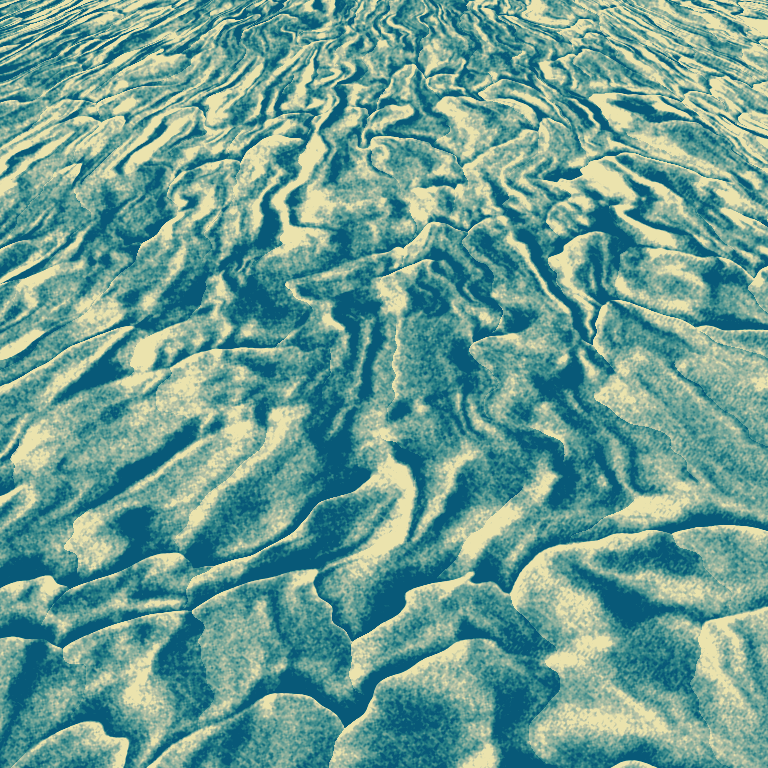
Write a WebGL 1 fragment shader that draws this texture.

```glsl
precision highp float;
uniform vec2 u_resolution;

float hash(vec2 p) {
  return fract(sin(dot(p, vec2(127.1, 311.7))) * 43758.5453);
}

float noise(vec2 p) {
  vec2 i = floor(p), f = fract(p);
  f = f * f * (3.0 - 2.0 * f);
  return mix(mix(hash(i), hash(i + vec2(1, 0)), f.x),
             mix(hash(i + vec2(0, 1)), hash(i + vec2(1, 1)), f.x), f.y);
}

// Scalloped crest of one row: x = height, y = offset from the lobe centre
vec2 crest(float x, float row) {
  float cell = floor(x);
  vec2 best = vec2(-9.0, 0.0);
  for (int i = -1; i <= 1; i++) {
    vec2 id = vec2(cell + float(i), row);
    float side = x - id.x - 0.5 - 0.6 * (hash(id) - 0.5);
    float height = 0.45 * hash(id + 31.7) - 1.3 * side * side;
    if (height > best.x) best = vec2(height, side);
  }
  return best;
}

// Sharp-backed flutes running down the slopes, fanning out to the sides
float flutes(vec2 p) {
  vec2 q = vec2(p.x * (1.0 + 0.05 * p.y), p.y * 0.55);
  float broad = 1.0 - abs(2.0 * noise(q * 2.2 + 5.0) - 1.0);
  float narrow = 1.0 - abs(2.0 * noise(q * 4.6 + 17.0) - 1.0);
  return broad + 0.45 * narrow;
}

vec3 sandColor(float tone) {
  float t = clamp(tone, 0.0, 1.1) * 5.0;
  vec3 c = mix(vec3(0.03, 0.35, 0.47), vec3(0.13, 0.48, 0.51), clamp(t, 0.0, 1.0));
  c = mix(c, vec3(0.33, 0.59, 0.57), clamp(t - 1.0, 0.0, 1.0));
  c = mix(c, vec3(0.53, 0.68, 0.61), clamp(t - 2.0, 0.0, 1.0));
  c = mix(c, vec3(0.72, 0.76, 0.65), clamp(t - 3.0, 0.0, 1.0));
  return mix(c, vec3(0.92, 0.89, 0.68), clamp(t - 4.0, 0.0, 1.0));
}

void main() {
  vec2 uv = gl_FragCoord.xy / u_resolution;

  // Receding ground plane, bent by broad and small undulations
  float depth = 1.22 - uv.y;
  float pixel = 8.0 / (depth * u_resolution.y);
  vec2 p = vec2((uv.x - 0.5) * 4.8 / depth, -8.0 * log(depth));
  p.y -= 3.2 * uv.x * (1.0 - 0.55 * uv.x);
  vec2 ground = p;
  p += 0.9 * (vec2(noise(ground * 0.8), noise(ground * 0.8 + 40.0)) - 0.5);
  p += 0.35 * (vec2(noise(ground * 2.2 + 9.0), noise(ground * 2.2 + 70.0)) - 0.5);
  p += 0.09 * (vec2(noise(ground * 7.0), noise(ground * 7.0 + 23.0)) - 0.5);

  // Overlapping ripple rows, painted from far to near
  float tone = 0.4;
  float firstRow = floor(p.y);
  for (int i = 0; i < 5; i++) {
    float row = firstRow + 2.0 - float(i);
    float lean = 0.7 * (hash(vec2(row, 3.0)) - 0.5);
    vec2 c = crest(p.x + lean * (p.y - row), row);
    float below = row + c.x - p.y;
    float fall = max(below, 0.0);
    float rise = max(-below, 0.0);
    float strength = smoothstep(0.2, 0.65, noise(vec2(p.x * 1.3, row * 7.3)));

    // Lit foot of the slope behind, then the shadowed trough
    float foot = (rise - 0.32) / 0.14;
    tone += 0.36 * strength * exp(-foot * foot);
    tone -= (0.06 + 0.5 * strength) * exp(-rise / 0.14);

    // Lit rim, side light on the lobe, worn edges where the crest is weak
    float face = 0.29 + 0.14 * exp(-fall * 3.0);
    face += (0.08 + 0.6 * strength) * exp(-fall / 0.08);
    face -= 0.6 * c.y * exp(-fall * 1.4);
    float wear = pixel + 0.13 * (1.0 - strength);
    tone = mix(tone, face, smoothstep(-wear, wear, below));
  }

  // Side light on the flutes, fine streaks and broad patches
  float slope = flutes(p + vec2(0.05, 0.0)) - flutes(p - vec2(0.05, 0.0));
  tone += 1.15 * slope * (0.5 + noise(ground * 0.7 + 33.0));
  tone += 0.2 * (noise(vec2(p.x * 15.0, p.y * 2.5)) - 0.5);
  tone += 0.42 * (noise(ground * 0.6 + 12.0) - 0.5);
  tone += 0.2 * uv.y - 0.03;
  tone = 0.44 + 1.2 * (tone - 0.42);

  // Sand grain on two turned grids
  vec2 turned = mat2(0.8, 0.6, -0.6, 0.8) * uv;
  tone += 0.36 * (noise(turned * 230.0) - 0.5);
  tone += 0.42 * (noise(turned.yx * 400.0 + 50.0) - 0.5);

  gl_FragColor = vec4(sandColor(tone), 1.0);
}
```
